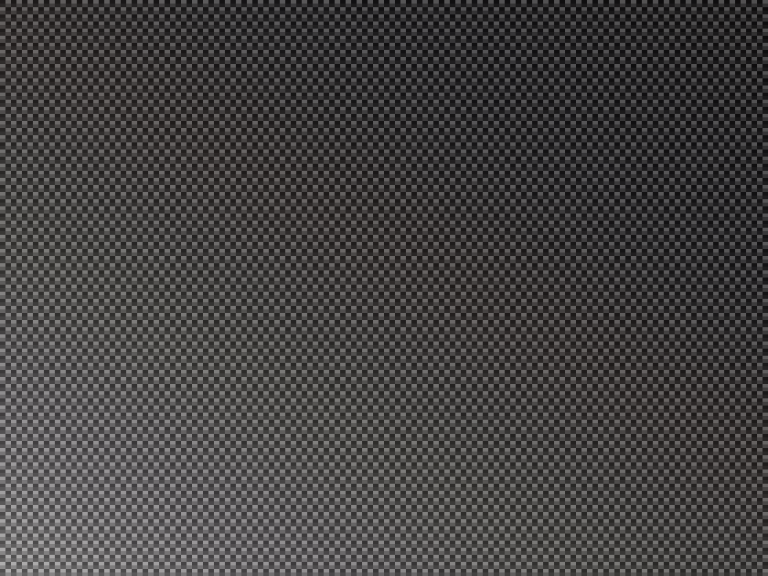
A Shadertoy shader for this texture:

```glsl
// Woven carbon sheet: staggered light and dark thread crossings, strongest in
// the upper part of every row, lit by a diagonal sheen from the lower left.
// Square waves averaged exactly over each pixel keep all the edges smooth.

const vec2  REPEATS      = vec2(70.0, 40.5);   // weave repeats across and down
const vec2  SHEEN_DIR    = vec2(0.43, 0.57);   // direction in which light fades
const float SHEEN_POWER  = 2.0;
const vec3  DARK_SHADE   = vec3(0.039, 0.034, 0.035);
const vec3  DARK_LIT     = vec3(0.309, 0.304, 0.304);
const vec3  LIGHT_SHADE  = vec3(0.299, 0.294, 0.295);
const vec3  LIGHT_LIT    = vec3(0.669, 0.664, 0.664);
const vec3  WARM_TINT    = vec3(0.009, 0.000, -0.005);
const vec3  OLIVE_TINT   = vec3(0.002, 0.003, -0.007);
const vec3  VIOLET_TINT  = vec3(0.002, -0.002, 0.005);
const vec3  COOL_TINT    = vec3(-0.002, -0.001, 0.004);
const float LOW_CONTRAST = 0.4;                // contrast in the lower half-row
const float ROW_SHADE    = 0.04;               // darkening of the lower half-row
const float CELL_VARY    = 0.018;              // brightness change per crossing

float hash21(vec2 p) {
    vec3 q = fract(vec3(p.xyx) * 0.1031);
    q += dot(q, q.yzx + 33.33);
    return fract((q.x + q.y) * q.z);
}

// Integral of a +1/-1 square wave of period one
vec2 squareIntegral(vec2 p) {
    return 0.5 - abs(fract(p) - 0.5);
}

// Square wave averaged over a window of the given width
vec2 filteredSquare(vec2 p, vec2 width) {
    return (squareIntegral(p + 0.5 * width) - squareIntegral(p - 0.5 * width)) / width;
}

// Soft bump along the sheen axis
float band(float t, float centre, float width) {
    float d = (t - centre) / width;
    return exp(-d * d);
}

void mainImage(out vec4 fragColor, in vec2 fragCoord) {
    vec2 uv = fragCoord / iResolution.xy;
    vec2 weave = uv * REPEATS;
    vec2 footprint = REPEATS / iResolution.xy;

    // Diagonal light: 0 at the upper right, 1 at the lower left
    float t = clamp(1.0 - dot(uv, SHEEN_DIR), 0.0, 1.0);
    float sheen = pow(t, SHEEN_POWER);

    // Staggered crossings; each row fades to a middle tone in its lower half
    vec2 wave = filteredSquare(weave, footprint);
    float upperHalf = 0.5 - 0.5 * filteredSquare(weave * 2.0, footprint * 2.0).y;
    float contrast = mix(LOW_CONTRAST, 1.0, upperHalf);
    float over = 0.5 - 0.5 * wave.x * wave.y * contrast;
    vec3 dark = mix(DARK_SHADE, DARK_LIT, sheen);
    vec3 light = mix(LIGHT_SHADE, LIGHT_LIT, sheen);
    vec3 color = mix(dark, light, over);

    // Row shading and slight unevenness between crossings
    color += ROW_SHADE * (upperHalf - 0.5);
    color += CELL_VARY * (hash21(floor(weave * 2.0)) - 0.5);

    // Faint colour bands in the sheen
    color += WARM_TINT * band(t, 0.46, 0.09);
    color += OLIVE_TINT * band(t, 0.66, 0.09);
    color += VIOLET_TINT * band(t, 0.83, 0.10);
    color += COOL_TINT * band(t, 0.22, 0.16);

    fragColor = vec4(clamp(color, 0.0, 1.0), 1.0);
}
```
